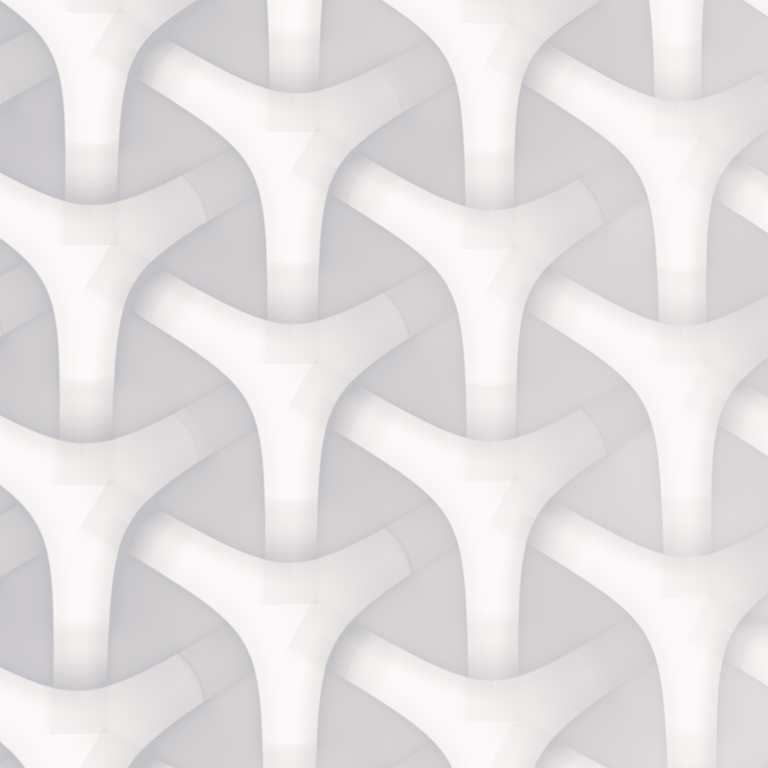
Write a Shadertoy shader that draws this pattern.

```glsl
// Woven white lattice of three-armed hubs on a slightly tilted triangular grid.
// Each arm thins away from its hub and tucks under the next one: a first pass
// draws whole tripods, a second lays the raised hubs and their shadows on top.

#define GRID_SCALE vec2(3.340, 3.268)   // lattice units per canvas
#define GRID_ORIGIN vec2(-0.378, -0.1425)
#define TILT vec2(0.06, 0.055)          // perspective drift
#define ARM_WIDTH 0.108                 // half width of a thin arm
#define CROTCH 0.22                     // hub centre to the fillet between arms
#define ARM_REACH 0.95
#define SEAM_WIDTH 0.007
#define DARK vec3(0.76, 0.76, 0.78)
#define LIGHT vec3(0.985, 0.975, 0.975)

const float COLUMN = 0.8660254;
const vec2 RIGHT_AXIS = vec2(COLUMN, 0.5);

struct Arm {
    float edge;    // signed distance to the outline
    float along;   // distance from the hub along the axis
    float across;  // signed offset from the axis
    vec2 normal;   // outward outline normal
    int id;        // 0 down, 1 right, 2 left
};

float hash(vec2 p) {
    return fract(sin(dot(p, vec2(127.1, 311.7))) * 4375.85);
}

// Pick the arm whose 120 degree sector holds d; the flare meets its neighbour smoothly.
Arm tripod(vec2 d) {
    Arm arm;
    arm.along = -1.0;
    arm.id = 0;
    vec2 axis = vec2(0.0, -1.0);
    for (int k = 0; k < 3; k++) {
        float angle = radians(-90.0 + 120.0 * float(k));
        vec2 candidate = vec2(cos(angle), sin(angle));
        float along = dot(d, candidate);
        if (along > arm.along) {
            arm.along = along;
            arm.id = k;
            axis = candidate;
        }
    }
    vec2 side = vec2(-axis.y, axis.x);
    arm.across = dot(d, side);
    float flare = CROTCH * COLUMN - ARM_WIDTH;
    float falloff = flare * 1.732;
    float bulge = flare * exp(-(arm.along - 0.5 * CROTCH) / falloff);
    float slope = bulge / falloff;
    float stretch = inversesqrt(1.0 + slope * slope);
    arm.edge = (abs(arm.across) - ARM_WIDTH - bulge) * stretch;
    arm.normal = (side * sign(arm.across) + axis * slope) * stretch;
    return arm;
}

// Brightness of the surface, 0 dark to 1 light.
float armTone(Arm arm, vec2 d, vec2 cell, float haze) {
    float tone = 1.0 - 0.48 * smoothstep(-0.06, 0.45, dot(d, RIGHT_AXIS));

    // rounded sides, darker toward the right and the top
    float rim = smoothstep(-0.10, 0.0, arm.edge);
    float away = max(dot(arm.normal, vec2(0.9, 0.43)), 0.0);
    tone -= rim * (0.09 + 0.17 * away) * (arm.id == 1 ? 0.5 : 1.0);

    // shaded tail where the arm dives under the next hub
    float depth = arm.id == 0 ? 0.52 : arm.id == 1 ? 0.10 : 0.78;
    tone -= depth * haze * smoothstep(0.60, 0.80, arm.along);

    // curved joint with uneven visibility
    float chance = hash(cell + float(arm.id) * 7.3);
    float joint = (arm.id == 2 ? 0.67 : 0.53) + 0.05 * (chance - 0.5);
    float offset = arm.along - joint + 1.6 * arm.across * arm.across;
    float strength = (arm.id == 1 ? 0.24 : 0.10) * haze * (0.4 + 0.6 * chance);
    tone -= strength * exp(-offset * offset / (SEAM_WIDTH * SEAM_WIDTH));
    tone -= 0.05 * haze * smoothstep(0.0, 0.01, offset);
    return tone;
}

// Soft mottling of the wall behind the lattice.
float wallTone(vec2 uv, vec2 p) {
    float mottling = sin(p.x * 3.1 + 1.7 * sin(p.y * 2.3)) + 0.6 * sin(p.y * 5.3 - p.x * 2.2);
    return 0.36 + 0.22 * uv.x - 0.06 * uv.y + 0.045 * mottling;
}

void mainImage(out vec4 fragColor, in vec2 fragCoord) {
    vec2 uv = fragCoord / iResolution.xy - 0.5;
    vec2 p = (uv * (1.0 + dot(TILT, uv)) - GRID_ORIGIN) * GRID_SCALE;
    float soft = max(GRID_SCALE.y / iResolution.y, 0.006);
    float haze = mix(1.0, 0.5, smoothstep(-0.45, 0.5, uv.x));
    float tone = wallTone(uv, p);

    for (int layer = 0; layer < 2; layer++)
    for (int i = -1; i <= 1; i++)
    for (int j = -1; j <= 1; j++) {
        float column = round(p.x / COLUMN) + float(i);
        float row = round(p.y - 0.5 * column) + float(j);
        vec2 d = p - vec2(column * COLUMN, row + 0.5 * column);
        Arm arm = tripod(d);
        float visible = step(arm.along, ARM_REACH);
        float gap = max(arm.edge, 0.0);

        // thin contact line, then the wider shadow thrown by the raised hub
        tone -= 0.12 * haze * visible * exp(-gap / 0.018);
        if (layer == 1) {
            visible *= 1.0 - smoothstep(0.50, 0.60, arm.along);
            float facing = dot(d, vec2(COLUMN, -0.5)) / max(length(d), 0.001);
            float shadow = 0.07 + 0.20 * max(facing, 0.0);
            tone -= shadow * haze * visible * exp(-gap / 0.09);
        }
        float cover = visible * (1.0 - smoothstep(-soft, soft, arm.edge));
        tone = mix(tone, armTone(arm, d, vec2(column, row), haze), cover);
    }

    tone = clamp(tone, 0.0, 1.0);
    vec3 color = mix(DARK, LIGHT, tone);
    color -= vec3(0.0, 0.05, 0.08) * tone * (1.0 - tone);   // warmer mid greys
    fragColor = vec4(color, 1.0);
}
```
